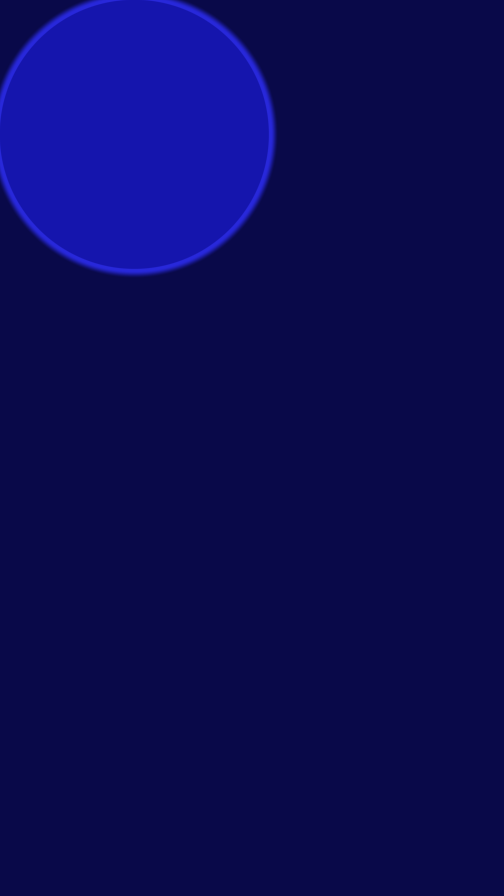
Give the GLSL for this background, as a Shadertoy shader.

```glsl
// Flat blue disc with a bright glowing rim in the upper left of a deep navy field.

// Lengths are in canvas widths; the centre is measured from the top left corner.
#define DISC_CENTER vec2(0.2665, 0.2665)
#define DISC_RADIUS 0.267
#define GLOW_START 0.271
#define GLOW_END 0.286
#define NAVY vec3(0.035, 0.035, 0.285)
#define DISC_BLUE vec3(0.083, 0.083, 0.68)
#define RIM_BLUE vec3(0.155, 0.155, 0.855)

void mainImage(out vec4 fragColor, in vec2 fragCoord) {
    float pixel = 1.0 / iResolution.x;
    vec2 fromTopLeft = vec2(fragCoord.x, iResolution.y - fragCoord.y) * pixel;
    float centerDistance = length(fromTopLeft - DISC_CENTER);

    // Rim glow, fading outward into the field
    float glow = 1.0 - smoothstep(GLOW_START, GLOW_END, centerDistance);
    vec3 color = mix(NAVY, RIM_BLUE, glow);

    // Flat disc with a softened edge
    float edge = centerDistance - DISC_RADIUS;
    float disc = 1.0 - smoothstep(-0.75 * pixel, 0.75 * pixel, edge);
    color = mix(color, DISC_BLUE, disc);

    fragColor = vec4(color, 1.0);
}
```
